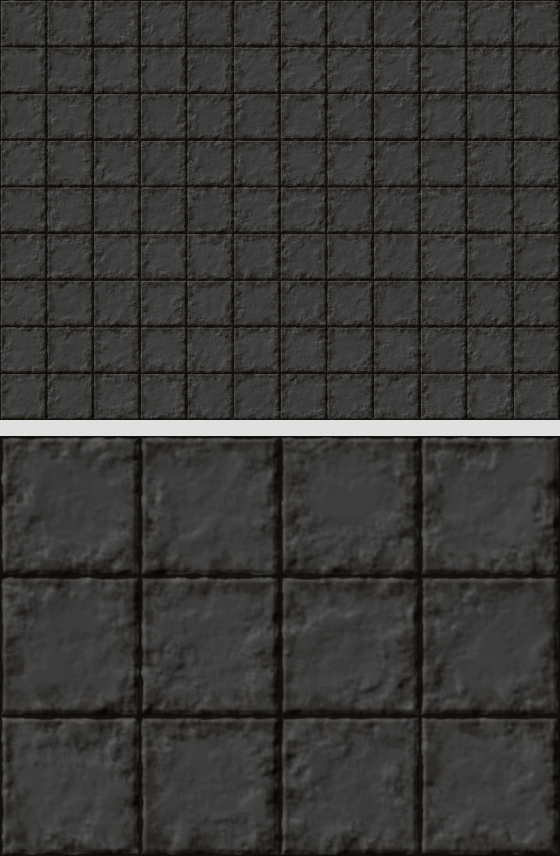
Top, the full canvas; bottom, a detail of the centre.
Write a Shadertoy shader that draws this texture.

```glsl
#define TILES vec2(12.0, 9.0)
#define GROOVE_HALF_WIDTH 0.018
#define BEVEL_WIDTH 0.05
#define BEVEL_HEIGHT 0.13
#define RELIEF 0.19
#define GRAIN_SCALE 7.5
#define LIGHT_STEP 0.011
#define STONE_COLOR vec3(0.238, 0.239, 0.236)
#define DIRT_COLOR vec3(0.160, 0.143, 0.125)
#define GROOVE_COLOR vec3(0.070, 0.060, 0.050)

float hash(vec2 p) {
    vec3 q = fract(vec3(p.xyx) * 0.1031);
    q += dot(q, q.yzx + 33.33);
    return fract((q.x + q.y) * q.z);
}

float noise(vec2 p) {
    vec2 cell = floor(p);
    vec2 f = fract(p);
    f = f * f * (3.0 - 2.0 * f);
    float low = mix(hash(cell), hash(cell + vec2(1, 0)), f.x);
    float high = mix(hash(cell + vec2(0, 1)), hash(cell + vec2(1, 1)), f.x);
    return mix(low, high, f.y);
}

float fbm(vec2 p) {
    float sum = 0.0;
    float amplitude = 0.5;
    for (int i = 0; i < 4; i++) {
        sum += amplitude * noise(p);
        p = mat2(1.6, 1.2, -1.2, 1.6) * p + 17.3;
        amplitude *= 0.5;
    }
    return sum;
}

// Distance to the nearest tile border, in tile units
float borderDistance(vec2 p) {
    vec2 offset = abs(fract(p) - 0.5);
    return 0.5 - max(offset.x, offset.y);
}

// Beveled slab with chipped stone, roughest near its border
float surfaceHeight(vec2 p) {
    float d = borderDistance(p);
    float patches = noise(p * 4.3 + 41.0) - 0.5;
    float roughness = mix(0.36, 1.0, smoothstep(0.30, 0.04, d + 0.4 * patches));
    float chips = smoothstep(0.2, 0.66, fbm(p * GRAIN_SCALE + 7.0));
    float bevel = smoothstep(0.008, BEVEL_WIDTH, d);
    return BEVEL_HEIGHT * bevel + RELIEF * roughness * chips;
}

void mainImage(out vec4 fragColor, in vec2 fragCoord) {
    vec2 p = fragCoord / iResolution.xy * TILES;
    float pixel = TILES.x / iResolution.x;
    float d = borderDistance(p);

    // Light from the upper left
    vec2 toward = LIGHT_STEP * vec2(1.0, -1.0);
    float shade = surfaceHeight(p + toward) - surfaceHeight(p - toward);
    shade = clamp(shade, -0.15, 0.13);

    // Stone tone, varying softly within and between tiles
    float tone = 0.98 + 0.04 * hash(floor(p) + 5.0);
    tone += 0.12 * (fbm(p * 2.3 + 90.0) - 0.47);
    vec3 color = STONE_COLOR * tone;

    // Brown dirt speckled along the borders
    float grime = fbm(p * 13.0 + 60.0) - 0.47;
    float dirt = smoothstep(0.16, 0.02, d + 0.4 * grime);
    color = mix(color, DIRT_COLOR, 0.65 * dirt);

    // Relief shading, with warmer shadows
    color += shade * (shade < 0.0 ? vec3(0.92, 0.98, 1.04) : vec3(1.0));

    // Thin dark grooves with slightly worn edges
    float softness = max(0.008, 0.5 * pixel);
    float wornDistance = d + 0.03 * grime;
    float slab = smoothstep(GROOVE_HALF_WIDTH - softness,
                            GROOVE_HALF_WIDTH + softness, wornDistance);
    color = mix(GROOVE_COLOR + 0.25 * shade, color, slab);

    fragColor = vec4(clamp(color, 0.0, 1.0), 1.0);
}
```
